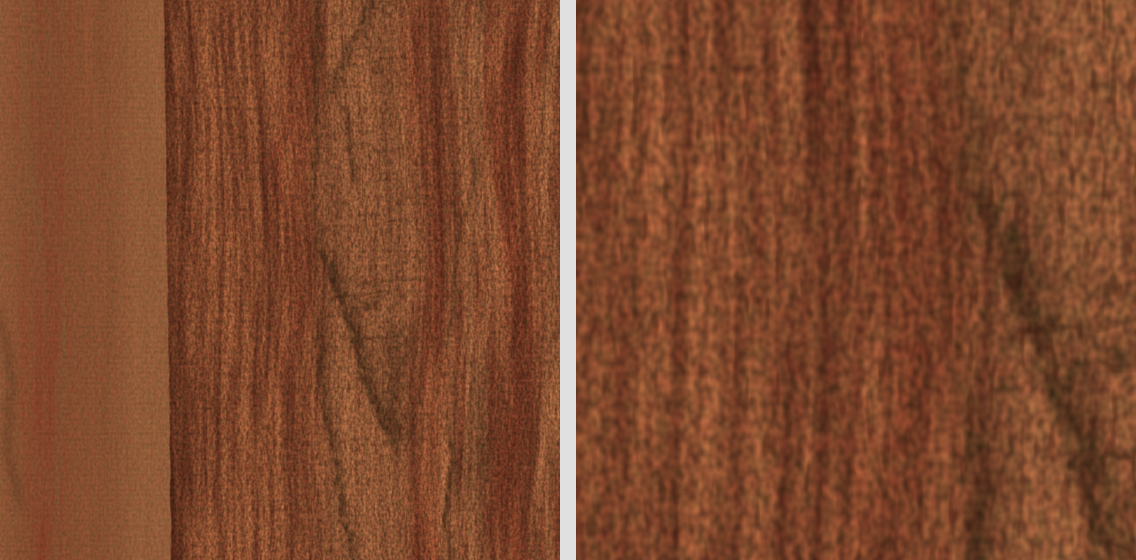
Left, the full canvas; right, a detail of the centre.
Give the GLSL for this texture, as a three.js fragment shader.

```glsl
#define TAN vec3(0.545, 0.342, 0.212)
#define BROWN vec3(0.490, 0.284, 0.172)
#define RED vec3(0.430, 0.205, 0.128)
#define DARK vec3(0.290, 0.135, 0.080)
#define OLIVE vec3(0.330, 0.200, 0.115)
#define SEAM_X 0.306
#define SEAM_LEAN 0.013
#define STREAK_CONTRAST 0.27
#define GRAIN_CONTRAST 0.33
#define PORE_DEPTH 0.40
#define WEAVE_COUNT 110.0

varying vec2 vUv;

vec2 gradientAt(vec2 cell) {
  vec3 q = fract(vec3(cell.xyx) * vec3(0.1031, 0.1030, 0.0973));
  q += dot(q, q.yzx + 33.33);
  float angle = 6.2832 * fract((q.x + q.y) * q.z);
  return vec2(cos(angle), sin(angle));
}

// Gradient noise, roughly -0.7 to 0.7
float gnoise(vec2 p) {
  vec2 i = floor(p), f = fract(p);
  vec2 u = f * f * f * (f * (f * 6.0 - 15.0) + 10.0);
  vec2 e = vec2(1.0, 0.0);
  float low = mix(dot(gradientAt(i), f), dot(gradientAt(i + e), f - e), u.x);
  float high = mix(dot(gradientAt(i + e.yx), f - e.yx),
                   dot(gradientAt(i + 1.0), f - 1.0), u.x);
  return mix(low, high, u.y);
}

// Long vertical fibres in three widths
float fibres(vec2 p) {
  return 0.55 * gnoise(p * vec2(26.0, 1.6) + 3.3)
       + 0.60 * gnoise(p * vec2(64.0, 3.5) + 17.7)
       + 0.65 * gnoise(p * vec2(130.0, 8.0) + 41.2);
}

// Soft column of tone around x = centre
float column(float x, float centre, float width) {
  float d = (x - centre) / width;
  return exp(-d * d);
}

// Wavering band between two points; skew above 1 sharpens its left side
float band(vec2 p, vec2 top, vec2 foot, float width, float skew) {
  float t = (top.y - p.y) / (top.y - foot.y);
  float wave = 0.018 * gnoise(vec2(p.y * 8.0, top.x * 50.0 + 0.3))
             + 0.007 * gnoise(vec2(p.y * 34.0, foot.x * 50.0 + 0.3));
  float d = (p.x - mix(top.x, foot.x, t) - wave) / width;
  d *= d < 0.0 ? skew : 1.0;
  return exp(-d * d) * smoothstep(-0.12, 0.1, t) * smoothstep(1.12, 0.9, t);
}

// Calm plank: plain edge, reddish heart
vec3 calmPlank(vec2 p) {
  float x = p.x + 0.02 * gnoise(p * vec2(3.0, 2.0) + 0.4);
  float heart = column(x, 0.09, 0.08);
  float streak = fibres(p + 5.0);
  vec3 c = mix(TAN, RED, clamp(heart * (0.50 + 0.8 * streak), 0.0, 1.0));
  c = mix(c, BROWN, 0.65 * column(x, 0.18, 0.05));
  c = mix(c, OLIVE, 0.35 * band(p, vec2(0.0, 0.45), vec2(0.03, 0.1), 0.012, 1.0));
  return c * (1.0 + STREAK_CONTRAST * streak * (0.2 + 0.55 * heart));
}

// Figured plank: dark edge, red bands, tan figure with veins
vec3 figuredPlank(vec2 p, float edge) {
  vec2 q = p + vec2(0.03 * gnoise(p * vec2(3.0, 2.2) + 9.4), 0.0);
  float streak = fibres(q);
  float ragged = q.x + 0.035 * gnoise(q * vec2(20.0, 3.0) + 8.6);
  float figure = smoothstep(0.55, 0.60, ragged) * smoothstep(0.76, 0.71, ragged);
  vec3 c = mix(BROWN, RED, clamp(0.28 - 0.9 * streak, 0.0, 0.9));
  c = mix(c, TAN, 0.62 * figure);
  c = mix(c, TAN, 0.8 * column(ragged, 0.845, 0.045) + 0.65 * column(q.x, 0.99, 0.03));

  // Red tones, split into strands
  float red = 0.50 * column(ragged, 0.765, 0.022) + 0.75 * column(ragged, 0.915, 0.03);
  red += 0.6 * band(p, vec2(0.55, 1.05), vec2(0.485, 0.6), 0.014, 1.0);
  red += 0.6 * band(p, vec2(0.565, 0.95), vec2(0.51, 0.32), 0.022, 1.0);
  float strands = max(gnoise(q * vec2(36.0, 2.4) + 60.3), gnoise(q * vec2(70.0, 3.0) + 23.6));
  red += 0.7 * smoothstep(0.12, 0.42, strands) * smoothstep(0.70, 0.76, q.x);
  red *= 0.85 + 0.9 * gnoise(q * vec2(75.0, 7.0) + 12.4);
  c = mix(c, mix(RED, DARK, 0.12), clamp(red, 0.0, 0.85));

  // Dark veins
  float vein = 0.80 * band(p, vec2(0.565, 0.55), vec2(0.70, 0.21), 0.022, 4.0);
  vein += 0.65 * band(p, vec2(0.56, 0.42), vec2(0.64, -0.1), 0.014, 3.0);
  vein += 0.60 * band(p, vec2(0.57, 1.1), vec2(0.565, 0.55), 0.007, 1.0);
  vein += 0.50 * band(p, vec2(0.68, 1.05), vec2(0.59, 0.83), 0.016, 2.0);
  vein += 0.50 * band(p, vec2(0.62, 0.80), vec2(0.63, 0.67), 0.008, 2.0);
  vein += 0.55 * band(p, vec2(0.795, 0.25), vec2(0.81, -0.1), 0.010, 3.0);
  vein += 0.45 * band(p, vec2(0.84, 0.72), vec2(0.80, 0.38), 0.007, 2.0);
  vein += 0.40 * band(p, vec2(0.70, 0.42), vec2(0.72, 0.22), 0.030, 1.0);

  // Small knot and hairline cross cracks inside the tan figure
  vec2 k = (p - vec2(0.66, 0.475)) * vec2(1.0, 0.85);
  vein += 0.55 * column(length(k), 0.017, 0.006) * smoothstep(-0.01, 0.015, k.x - k.y);
  float crack = gnoise(p * vec2(11.0, 75.0) + 1.5 * gnoise(p * 30.0));
  vein += 0.35 * figure * smoothstep(0.2, 0.5, crack) * smoothstep(0.2, 0.4, p.y);
  vein *= 1.0 + 1.1 * gnoise(p * vec2(110.0, 60.0) + 7.2);
  c = mix(c, OLIVE * 0.88, clamp(vein, 0.0, 0.9));

  // Shade towards the seam
  float shade = exp(-max(p.x - edge, 0.0) / 0.03);
  c = mix(c, DARK, 0.70 * shade);
  return c * (1.0 + STREAK_CONTRAST * streak * (1.3 - 0.6 * figure));
}

void main() {
  vec2 p = vUv;
  float edge = SEAM_X - SEAM_LEAN * p.y + 0.002 * gnoise(vec2(p.y * 25.0, 2.4));
  float right = smoothstep(edge - 0.002, edge + 0.002, p.x);
  vec3 color = mix(calmPlank(p), figuredPlank(p, edge), right);

  // Speckle, dark pore dashes and a faint woven relief
  float speckle = gnoise(p * vec2(205.0, 95.0)) + 0.9 * gnoise(p * vec2(240.0, 200.0) + 31.4);
  float pores = smoothstep(0.16, 0.5, gnoise(p * vec2(165.0, 42.0) + 53.7));
  float weave = sin(6.2832 * WEAVE_COUNT * p.y + 2.0 * gnoise(p * 12.0))
              * (0.5 + gnoise(p * vec2(80.0, 30.0)));
  color *= 1.035 + GRAIN_CONTRAST * speckle * mix(0.36, 1.0, right) + 0.03 * weave;
  color = mix(color, DARK, PORE_DEPTH * pores * mix(0.12, 1.0, right));
  color.rg += vec2(0.03, -0.02) * gnoise(p * vec2(120.0, 90.0) + 77.3);
  gl_FragColor = vec4(color, 1.0);
}
```
